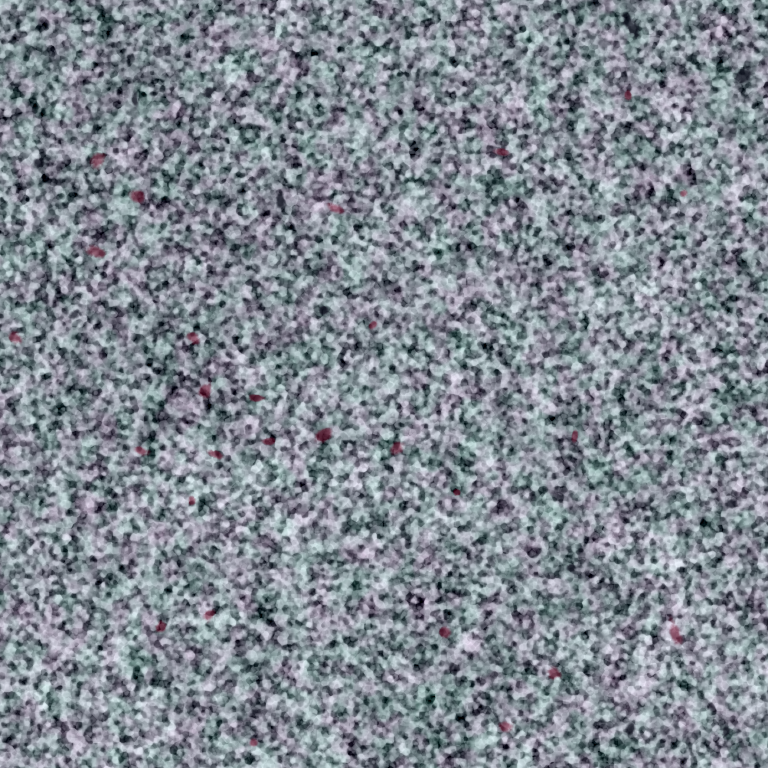
Write a WebGL 1 fragment shader that draws this texture.

```glsl
precision highp float;
// Fine blue-grey granite: soft cellular grains in two sizes over faint cloudy
// patches, with a drifting purple-to-green tint and a few crimson and black
// mineral specks placed on a sparse jittered grid.
uniform vec2 u_resolution;

vec3 hash3(vec2 cell, float seed) {
  vec3 q = fract(vec3(cell.xyx + seed * 17.3) * vec3(0.1031, 0.1030, 0.0973));
  q += dot(q, q.yxz + 33.33);
  return fract((q.xxy + q.yxx) * q.zyx);
}

// Blends the random tones of nearby cells; the spread stays even everywhere.
float grains(vec2 p, float seed, float sharpness) {
  vec2 base = floor(p);
  float sum = 0.0;
  float power = 0.0;
  for (int j = -1; j <= 1; j++) {
    for (int i = -1; i <= 1; i++) {
      vec2 cell = base + vec2(float(i), float(j));
      vec3 h = hash3(cell, seed);
      vec2 d = cell + h.xy - p;
      float weight = exp(-sharpness * dot(d, d));
      sum += weight * (h.z - 0.5);
      power += weight * weight;
    }
  }
  return sum / sqrt(power + 1e-6);
}

// Coverage of sparse specks: x is crimson, y is black.
vec2 specks(vec2 p, float seed, float roughness) {
  vec2 cell = floor(p);
  vec3 place = hash3(cell, seed);
  vec3 form = hash3(cell, seed + 3.0);
  vec2 d = fract(p) - mix(vec2(0.25), vec2(0.75), place.xy);
  float angle = 6.2832 * form.x;
  d = mat2(cos(angle), sin(angle), -sin(angle), cos(angle)) * d;
  d.x /= 1.0 + 1.3 * form.y * form.y;
  float radius = mix(0.05, 0.11, form.z);
  float cover = 1.0 - smoothstep(0.5, 1.3, length(d) / radius + roughness);
  return cover * vec2(step(place.z, 0.16), step(0.92, place.z));
}

void main() {
  vec2 uv = gl_FragCoord.xy / min(u_resolution.x, u_resolution.y);

  // Grain tone, slightly skewed towards the darks
  float grain = 0.85 * grains(uv * 150.0, 1.0, 4.0)
              + 0.45 * grains(uv * 235.0, 2.0, 4.0);
  float patches = grains(uv * 32.0, 4.0, 3.0);
  float clouds = sin(uv.x * 7.0 + 2.0 * sin(uv.y * 5.0))
               * sin(uv.y * 6.0 + 1.5 * sin(uv.x * 4.0) + 1.0);
  float tone = 0.572 + 0.57 * grain - 0.22 * grain * grain
             + 0.10 * patches + 0.025 * clouds - 0.03 * uv.y;

  // Cool base colour with a tint that drifts between purple and green
  float tint = grains(uv * 65.0, 5.0, 3.0);
  vec3 color = tone + vec3(-0.033, -0.002, 0.035);
  color += tint * vec3(0.06, -0.035, 0.02);

  // Mineral specks keep some of the grain beneath them
  vec2 cover = specks(uv * 13.0, 6.0, 0.5 * grain);
  vec3 crimson = vec3(0.46, 0.19, 0.28) + 0.25 * grain;
  vec3 black = vec3(0.12, 0.13, 0.18) + 0.12 * grain;
  color = mix(color, crimson, 0.75 * cover.x);
  color = mix(color, black, 0.85 * cover.y);

  gl_FragColor = vec4(clamp(color, 0.0, 1.0), 1.0);
}
```
